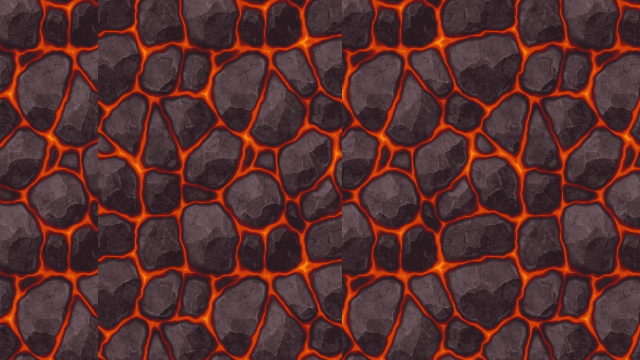
Reproduce this texture procedurally as a WebGL 1 fragment shader.

```glsl
precision highp float;
// Dark cracked boulders over glowing lava, as a tile that repeats with shifted vertical seams.
// A weighted Voronoi diagram gives the rocks, its rounded edge distance drives the heat,
// and random planes per rock plus periodic gradient noise shade the stone.

uniform vec2 u_resolution;

#define TILE vec2(0.68, 0.625)   // tile size in canvas heights
#define GRID vec2(6.0, 5.0)      // rocks per tile
#define SEAM_LEFT 0.271          // seam positions in canvas heights
#define SEAM_RIGHT 0.951
#define JITTER 0.9               // scatter of the rock centres
#define SIZE_SPREAD 0.5          // weight gap between pebbles and boulders
#define ROUNDING 14.0            // lower is rounder
#define LAVA_WIDTH 0.012         // half width of the molten line, in cells
#define GLOW_WIDTH 0.048         // reach of the red glow, in cells
#define HEAT_SPREAD 0.10         // how much the lava width varies
#define ROUGHNESS 0.14           // wobble of the outlines
#define SEED 4.0

const vec3 STONE_DARK  = vec3(0.16, 0.10, 0.12);
const vec3 STONE_LIGHT = vec3(0.45, 0.36, 0.38);
const vec3 EMBER       = vec3(0.36, 0.095, 0.11);
const vec3 RED_HOT     = vec3(0.55, 0.11, 0.07);
const vec3 ORANGE      = vec3(0.79, 0.23, 0.04);
const vec3 MOLTEN      = vec3(0.98, 0.54, 0.05);

vec2 hash2(vec2 c) {
  return fract(sin(vec2(dot(c, vec2(127.1, 311.7)), dot(c, vec2(269.5, 183.3)))) * 43758.5);
}

float cornerSlope(vec2 lattice, vec2 offset, vec2 period) {
  return dot(hash2(mod(lattice, period) + 11.0) * 2.0 - 1.0, offset);
}

// Gradient noise that wraps with the tile; frequency is a whole number.
float noise(vec2 p, float frequency) {
  vec2 period = GRID * frequency;
  p *= frequency;
  vec2 i = floor(p), f = fract(p), u = f * f * (3.0 - 2.0 * f);
  vec2 e = vec2(1.0, 0.0);
  float low  = mix(cornerSlope(i, f, period), cornerSlope(i + e.xy, f - e.xy, period), u.x);
  float high = mix(cornerSlope(i + e.yx, f - e.yx, period),
                   cornerSlope(i + e.xx, f - e.xx, period), u.x);
  return mix(low, high, u.y);
}

// Rock centre in xy, size weight in z.
vec3 rockSite(vec2 cell) {
  vec2 id = mod(cell, GRID) + SEED;
  float size = smoothstep(0.2, 0.65, hash2(id + 37.0).x);
  return vec3(cell + 0.5 + JITTER * (hash2(id) - 0.5), SIZE_SPREAD * size);
}

float power(vec2 p, vec3 site) {
  vec2 d = p - site.xy;
  return dot(d, d) - site.z;
}

// Rounded distance to the rock border; also returns the owning rock.
float rockEdge(vec2 p, out vec3 rock, out vec2 rockCell) {
  vec2 base = floor(p);
  float best = 1e3;
  for (int j = -2; j <= 2; j++)
    for (int i = -2; i <= 2; i++) {
      vec2 cell = base + vec2(float(i), float(j));
      vec3 site = rockSite(cell);
      float d = power(p, site);
      if (d < best) { best = d; rock = site; rockCell = cell; }
    }
  float sum = 1e-9;
  for (int j = -2; j <= 2; j++)
    for (int i = -2; i <= 2; i++) {
      vec3 site = rockSite(base + vec2(float(i), float(j)));
      float gap = length(site.xy - rock.xy);
      if (gap > 0.001) sum += exp(-ROUNDING * (power(p, site) - best) / (2.0 * gap));
    }
  return -log(sum) / ROUNDING;
}

// Brightness of a chipped stone: a flat top cut by random slanted planes.
float stoneShade(vec2 p, vec2 local, vec2 id, float edge) {
  vec2 light = normalize(vec2(-0.5, 0.85));
  local += 0.16 * vec2(noise(p, 2.0), noise(p + 2.5, 2.0))
         + 0.06 * vec2(noise(p, 6.0), noise(p + 2.5, 6.0));
  float lowest = 0.0, second = 1.0, shade = 0.05;
  for (int k = 0; k < 6; k++) {
    vec2 h = hash2(id + 7.3 * float(k));
    float angle = 1.047 * (float(k) + h.x);
    vec2 facing = vec2(cos(angle), sin(angle));
    float slope = 0.7 + 0.6 * h.x;
    float plane = 0.04 + 0.30 * h.y - slope * dot(local, facing);
    if (plane < lowest) {
      second = lowest;
      lowest = plane;
      shade = 0.30 * dot(facing, light) + 0.16 * (h.x - 0.5);
    } else second = min(second, plane);
  }
  float ridge = 1.0 - smoothstep(0.0, 0.035, second - lowest);
  float crack = 1.0 - smoothstep(0.0, 0.03, abs(noise(p + 1.3, 2.0) + 0.15 * noise(p, 7.0)));
  float grain = 0.30 * noise(p, 3.0) + 0.22 * noise(p, 11.0) + 0.20 * noise(p, 25.0);
  float rim = smoothstep(0.07, 0.11, edge) * (1.0 - smoothstep(0.11, 0.17, edge));
  float value = 0.36 + shade + grain + 0.20 * (hash2(id + 5.0).x - 0.5);
  value += 0.30 * ridge * smoothstep(-0.15, 0.25, noise(p, 5.0)) - 0.20 * crack;
  value += 0.35 * rim * smoothstep(0.0, 0.3, noise(p + 4.2, 3.0));
  return clamp(value, 0.0, 1.0) * smoothstep(0.03, 0.14, edge);
}

void main() {
  // Three strips show the same tile at different offsets.
  vec2 pos = gl_FragCoord.xy / u_resolution.y;
  float shift = pos.x < SEAM_LEFT ? 0.273 : (pos.x < SEAM_RIGHT ? -SEAM_LEFT : -0.648);
  vec2 p = (pos + vec2(shift, 0.0)) / TILE * GRID;

  // Rocks with uneven outlines
  vec2 warped = p + ROUGHNESS * vec2(noise(p, 2.0), noise(p + 3.5, 2.0))
                  + 0.45 * ROUGHNESS * vec2(noise(p, 5.0), noise(p + 1.5, 5.0));
  vec3 rock;
  vec2 cell;
  float edge = rockEdge(warped, rock, cell);
  vec2 id = mod(cell, GRID) + SEED;
  vec3 color = mix(STONE_DARK, STONE_LIGHT, stoneShade(p, warped - rock.xy, id, edge));

  // Heat ramp from the glow on the stone to the molten core; cool joints stay dark
  float heat = edge + 0.010 - HEAT_SPREAD * noise(p + 0.7, 1.0) - 0.015 * noise(p, 7.0);
  float glow = heat - 0.08 * max(noise(p + 2.3, 2.0), 0.0);
  color = mix(color, EMBER, 1.0 - smoothstep(0.7 * GLOW_WIDTH, 1.8 * GLOW_WIDTH, glow));
  color = mix(color, RED_HOT, 1.0 - smoothstep(LAVA_WIDTH, GLOW_WIDTH, heat));
  color = mix(color, ORANGE, 1.0 - smoothstep(0.0, 2.0 * LAVA_WIDTH, heat));
  color = mix(color, MOLTEN, 1.0 - smoothstep(-6.0 * LAVA_WIDTH, -0.8 * LAVA_WIDTH, heat));
  gl_FragColor = vec4(color, 1.0);
}
```
